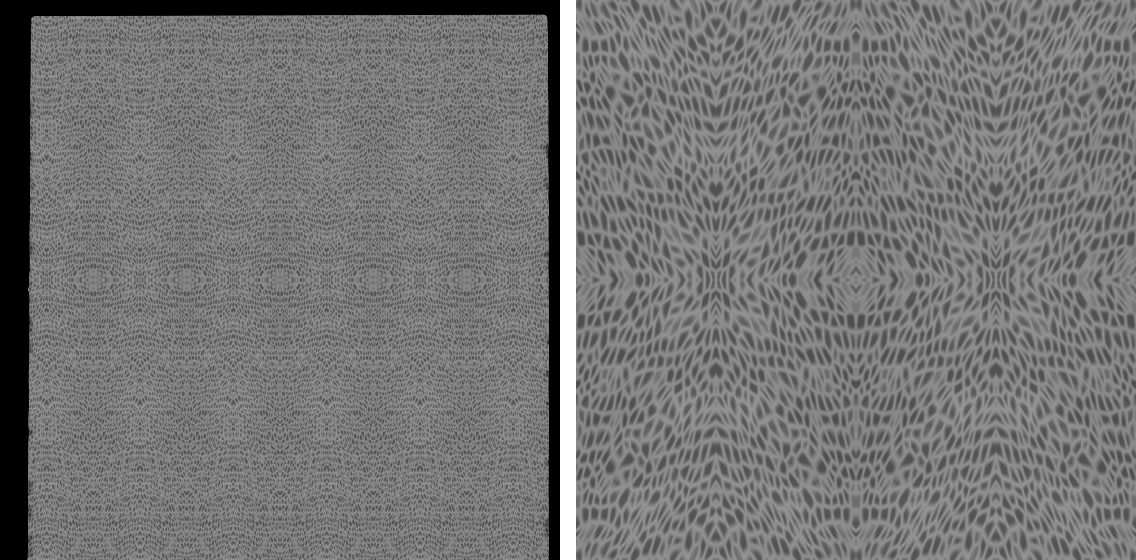
Left, the full canvas; right, a detail of the centre.
This pattern is drawn by a Shadertoy shader. Its source:

```glsl
// A grey sheet of fine leather-like grain on black, open at the bottom edge.
// The grain is a stretched, leaning cell noise, folded like a kaleidoscope:
// six mirrored repeats across and one mirrored pair of halves down.

const float REPEATS = 6.0;                  // mirrored columns across the canvas
const vec2  CELL = vec2(0.0047, 0.0098);    // width and height of a grain cell
const float LEAN = 0.28;                    // slant of the cells
const float WARP = 0.0050;                  // waviness of the rows and columns
const float CORE_TONE = 0.325;              // dark middle of a cell
const float VEIN_TONE = 0.560;              // light lines between cells
const float COLUMN_SHADE = 0.022;           // light and dark columns
const float BAND_SHADE = 0.050;             // faint arcs across the columns
const float LEFT_BOTTOM = 0.0495;
const float LEFT_TOP = 0.0555;
const float RIGHT_EDGE = 0.9800;
const float TOP_LEFT = 0.9710;
const float TOP_RIGHT = 0.9740;
const float CORNER = 0.007;
const int   SAMPLES = 2;                    // per axis, for smooth grain

vec2 hash2(vec2 p) {
    vec3 q = fract(p.xyx * vec3(0.1031, 0.1030, 0.0973));
    q += dot(q, q.yzx + 33.33);
    return fract((q.xx + q.yz) * q.zy);
}

float noise(vec2 p) {
    vec2 i = floor(p), f = fract(p);
    f = f * f * (3.0 - 2.0 * f);
    float low = mix(hash2(i).x, hash2(i + vec2(1, 0)).x, f.x);
    float high = mix(hash2(i + vec2(0, 1)).x, hash2(i + vec2(1, 1)).x, f.x);
    return mix(low, high, f.y);
}

// Gap between the nearest and second nearest cell points: 0 on a vein
float cellGap(vec2 p) {
    vec2 cell = floor(p), f = fract(p);
    float nearest = 8.0, second = 8.0;
    for (int y = -1; y <= 1; y++)
    for (int x = -1; x <= 1; x++) {
        vec2 offset = vec2(x, y);
        float d = length(offset + 0.1 + 0.8 * hash2(cell + offset + 57.0) - f);
        second = min(second, max(nearest, d));
        nearest = min(nearest, d);
    }
    return second - nearest;
}

// Mirror across every column axis and across the middle height
vec2 fold(vec2 uv) {
    return vec2(abs(fract(uv.x * REPEATS + 0.5) - 0.5) / REPEATS, abs(uv.y - 0.5));
}

float grain(vec2 uv) {
    vec2 q = fold(uv);
    float light = 2.0 * REPEATS * q.x;      // 0 on dark axes, 1 on light axes

    // Lean and bend the cells
    vec2 p = q + vec2(LEAN * q.y, 0.0);
    p += WARP * (vec2(noise(q * 55.0), noise(q * 70.0 + 19.0)) - 0.5);
    p.y += 0.012 * light * light;
    float core = smoothstep(0.0, 0.70, cellGap(p / CELL));
    float tone = mix(VEIN_TONE, CORE_TONE, core);

    // Broad columns, soft blotches and thin arcs
    tone += COLUMN_SHADE * (smoothstep(0.0, 1.0, light) - 0.5);
    tone += 0.02 * (noise(q * vec2(18.0, 14.0) + 5.0) - 0.5);
    float band = noise(vec2(q.x * 32.0, (q.y + 0.010 * light * light) * 110.0) + 41.0);
    return tone + BAND_SHADE * (band - 0.5) * mix(0.4, 1.0, light);
}

// Signed distance to the slightly crooked sheet, negative inside
float sheet(vec2 uv) {
    float wobble = 0.0012 * (noise(vec2(uv.x * 3.0, uv.y * 40.0)) - 0.5);
    float nick = 0.0025 * exp(-pow((uv.y - 0.483) / 0.004, 2.0));
    float left = mix(LEFT_BOTTOM, LEFT_TOP, uv.y) + wobble - nick;
    float right = RIGHT_EDGE - 0.003 * pow(uv.y, 6.0) + wobble;
    float top = mix(TOP_LEFT, TOP_RIGHT, uv.x);
    vec2 d = vec2(max(left - uv.x, uv.x - right), uv.y - top) + CORNER;
    return length(max(d, 0.0)) + min(max(d.x, d.y), 0.0) - CORNER;
}

void mainImage(out vec4 fragColor, in vec2 fragCoord) {
    vec2 uv = fragCoord / iResolution.xy;
    float pixel = 1.0 / iResolution.y;

    // Average the grain over the pixel
    float tone = 0.0;
    for (int j = 0; j < SAMPLES; j++)
    for (int i = 0; i < SAMPLES; i++) {
        vec2 shift = (vec2(i, j) + 0.5) / float(SAMPLES) - 0.5;
        tone += grain((fragCoord + shift) / iResolution.xy);
    }
    tone /= float(SAMPLES * SAMPLES);

    // Dark scuffs along the sides and a thin pale crease at the top left
    float d = sheet(uv);
    float sides = max(smoothstep(0.063, 0.052, uv.x), smoothstep(0.969, 0.978, uv.x));
    tone -= 0.16 * sides * smoothstep(0.5, 0.8, noise(vec2(uv.x * 20.0, uv.y * 75.0)));
    float crease = 1.0 - smoothstep(0.0005, 0.0005 + pixel, abs(uv.y - 0.967));
    tone += 0.07 * crease * smoothstep(0.215, 0.205, uv.x);

    float inside = 1.0 - smoothstep(-0.5 * pixel, 0.5 * pixel, d);
    fragColor = vec4(vec3(tone * inside), 1.0);
}
```
